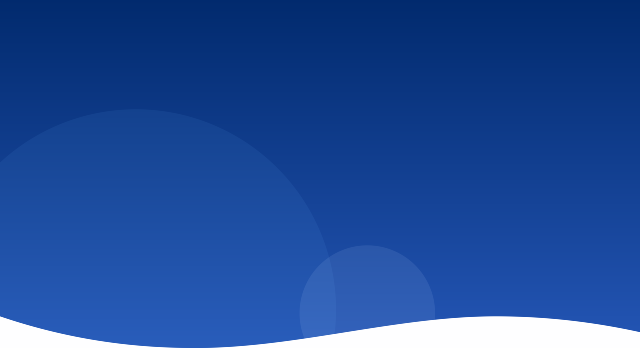
This background is drawn by a Shadertoy shader. Its source:

```glsl
#define SKY_TOP vec3(0.005, 0.165, 0.43)
#define SKY_BOTTOM vec3(0.14, 0.335, 0.71)
#define BIG_TINT vec4(0.40, 0.70, 1.0, 0.08)
#define SMALL_TINT vec4(0.75, 0.85, 1.0, 0.10)
#define BIG_DISC vec3(0.391, 0.110, 0.576)
#define SMALL_DISC vec3(1.057, 0.100, 0.195)
#define WAVE_COLOR vec3(0.995, 0.995, 1.0)
#define WAVE_HEIGHT 0.091
#define TROUGH_X 0.306
#define CREST_X 0.775

// Coverage of a shape from its signed distance, one pixel soft
float coverage(float dist, float pixel) {
    return 1.0 - smoothstep(-0.5 * pixel, 0.5 * pixel, dist);
}

// Lay a translucent disc (center, radius) over a colour
vec3 addDisc(vec3 base, vec2 p, vec3 disc, vec4 tint, float pixel) {
    float dist = length(p - disc.xy) - disc.z;
    return mix(base, tint.rgb, tint.a * coverage(dist, pixel));
}

// Wave profile over x in 0..1: falling side, rise, then gentle fall
float waveHeight(float x) {
    float left = max(TROUGH_X - x, 0.0) / TROUGH_X;
    float right = max(x - CREST_X, 0.0) / (1.0 - CREST_X);
    float rise = smoothstep(TROUGH_X, CREST_X, x);
    return WAVE_HEIGHT * (pow(left, 2.1) + rise - 0.5 * right * right);
}

void mainImage(out vec4 fragColor, in vec2 fragCoord) {
    vec2 uv = fragCoord / iResolution.xy;
    float aspect = 512.0 / 278.0;
    vec2 p = vec2(uv.x * aspect, uv.y);
    float pixel = 1.0 / iResolution.y;

    // Vertical sky gradient
    vec3 color = mix(SKY_BOTTOM, SKY_TOP, uv.y);

    // Overlapping glassy discs
    color = addDisc(color, p, BIG_DISC, BIG_TINT, pixel);
    color = addDisc(color, p, SMALL_DISC, SMALL_TINT, pixel);

    // White wave along the lower edge
    color = mix(color, WAVE_COLOR, coverage(uv.y - waveHeight(uv.x), pixel));

    fragColor = vec4(color, 1.0);
}
```
